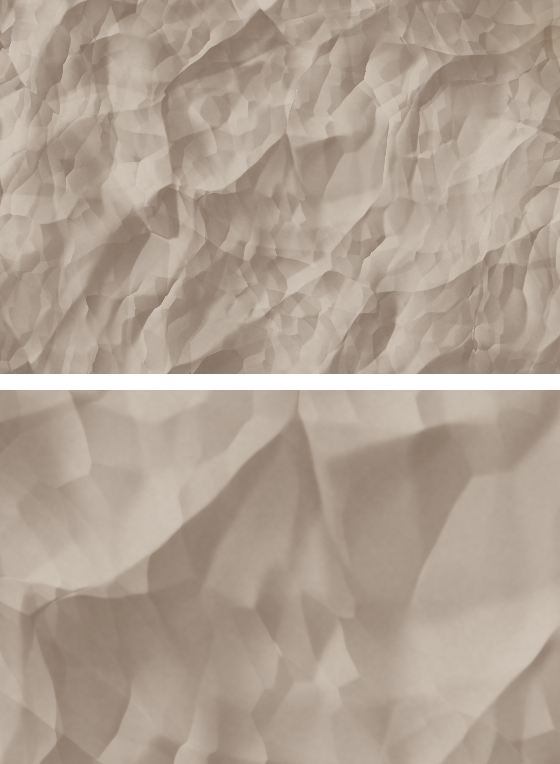
Top, the full canvas; bottom, a detail of the centre.
Give the GLSL for this texture, as a Shadertoy shader.

```glsl
// Crumpled beige wrapping paper: soft and sharp folded facets lit from the upper left.

const vec3 SHADOW_COLOR = vec3(0.565, 0.495, 0.435);
const vec3 LIGHT_COLOR  = vec3(0.772, 0.724, 0.674);
const vec3 STAIN_COLOR  = vec3(0.56, 0.48, 0.37);
const vec2 LIGHT_DIR    = vec2(-0.80, 0.60);
const vec2 STRETCH      = vec2(1.28, 0.80);  // facets are longer than wide
const int   FOLD_LAYERS = 6;
const float FIRST_FREQ  = 2.6;    // facets per canvas height, coarsest layer
const float FREQ_STEP   = 1.55;
const float FOLD_GAIN   = 0.66;   // strength of the coarsest layer
const float GAIN_STEP   = 0.87;
const float FOLD_TURN   = 2.7;    // spread of the layer directions, radians
const float SOFT_EDGE   = 6.0;
const float CRISP_EDGE  = 95.0;
const float CREASE_GLOW = 0.22;
const float FOLD_SHIFT  = 0.018;  // how far a fold displaces the finer ones
const float BASE_TONE   = 0.56;
const float GRAIN       = 0.055;

vec2 hash22(vec2 p) {
    vec3 q = fract(p.xyx * vec3(0.1031, 0.1030, 0.0973));
    q += dot(q, q.yzx + 33.33);
    return fract((q.xx + q.yz) * q.zy);
}

// Two independent channels of value noise, each from 0 to 1
vec2 noise2(vec2 p) {
    vec2 cell = floor(p), f = fract(p);
    f = f * f * (3.0 - 2.0 * f);
    vec2 low  = mix(hash22(cell), hash22(cell + vec2(1, 0)), f.x);
    vec2 high = mix(hash22(cell + vec2(0, 1)), hash22(cell + vec2(1, 1)), f.x);
    return mix(low, high, f.y);
}

// Slope (xy) and crease mask (z) of a soft minimum of scattered paraboloids
vec3 facets(vec2 p, float sharpness) {
    vec2 cell = floor(p), slope = vec2(0.0);
    float total = 1e-30, peak = 0.0;
    for (int y = -2; y <= 2; y++)
    for (int x = -2; x <= 2; x++) {
        vec2 id = cell + vec2(x, y);
        vec2 toPoint = p - id - hash22(id);
        float lift = 0.4 * hash22(id + 71.7).x;
        float weight = exp(-sharpness * (dot(toPoint, toPoint) + lift - 0.6));
        slope += weight * toPoint;
        total += weight;
        peak = max(peak, weight);
    }
    return vec3(slope / total, 1.0 - peak / total);
}

// Sum of fold layers, alternating between ridges and valleys
float foldShade(vec2 p) {
    float shade = 0.0, freq = FIRST_FREQ, gain = FOLD_GAIN, side = 1.0;
    for (int i = 0; i < FOLD_LAYERS; i++) {
        float layer = float(i);
        float angle = FOLD_TURN * (fract(layer * 0.618 + 0.2) - 0.5);
        float c = cos(angle), s = sin(angle);
        mat2 turn = mat2(c, s, -s, c);

        // Sharpness and strength wander over the sheet
        vec2 wander = noise2(p * freq * 0.75 + 19.0 * layer + 5.0);
        float crisp = smoothstep(0.1, 0.65, wander.x);
        float limit = min(CRISP_EDGE, 750.0 / freq);
        float patchy = 0.25 + 1.9 * wander.y * wander.y;
        float strength = gain * mix(1.0, patchy, min(layer * 0.4, 1.0));

        vec3 fold = facets(STRETCH * (turn * p) * freq + 37.3 * layer + 11.0,
                           mix(SOFT_EDGE, limit, crisp * crisp));
        vec2 slope = side * (STRETCH * fold.xy) * turn;
        shade += strength * dot(slope, LIGHT_DIR);
        shade -= strength * side * CREASE_GLOW * crisp * fold.z;

        p += FOLD_SHIFT * slope * FIRST_FREQ / freq;
        freq *= FREQ_STEP;
        gain *= GAIN_STEP;
        side = -side;
    }
    return shade;
}

void mainImage(out vec4 fragColor, in vec2 fragCoord) {
    vec2 p = fragCoord / iResolution.y;
    vec2 uv = fragCoord / iResolution.xy;

    // Bend the folds a little, keeping them angular
    vec2 bent = p + 0.11 * (noise2(p * 2.7 + 3.0) - 0.5);
    bent += 0.024 * (noise2(p * 8.0 + 40.0) - 0.5);
    bent += 0.005 * (noise2(p * 30.0 + 80.0) - 0.5);

    // Folds, broad unevenness and darker rim
    float shade = foldShade(bent);
    shade += 0.30 * (noise2(p * 1.8 + 9.0).x - 0.5);
    vec2 rim = abs(uv - 0.5) * 2.0;
    shade -= 0.14 * dot(rim * rim, rim * rim) - 0.05;

    // Highlights saturate sooner than shadows
    float reach = shade > 0.0 ? 0.66 : 0.85;
    float tone = BASE_TONE + reach * tanh(shade / reach);

    // Paper fibre
    tone += GRAIN * (noise2(p * 170.0).x + noise2(p * 330.0).y - 1.0);

    vec3 color = mix(SHADOW_COLOR, LIGHT_COLOR, tone);
    float stain = 1.0 - smoothstep(0.0, 0.22, length(uv - vec2(1.0, 0.92)));
    color = mix(color, STAIN_COLOR, 0.4 * stain);
    fragColor = vec4(color, 1.0);
}
```
